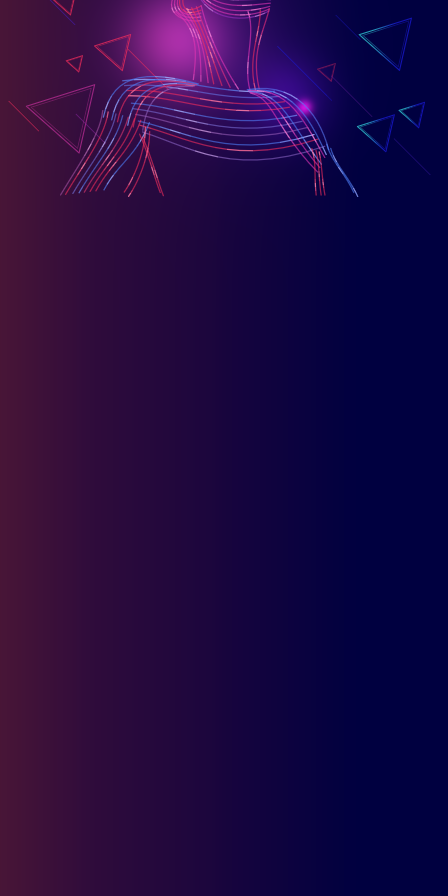
Reproduce this background procedurally as a WebGL 2 fragment shader.

```glsl
#version 300 es
precision highp float;

uniform vec2 u_resolution;
out vec4 outColor;

const vec3 RED = vec3(0.96, 0.17, 0.36);
const vec3 VIOLET = vec3(0.60, 0.18, 0.75);
const vec3 BLUE = vec3(0.10, 0.10, 0.85);
const vec3 CYAN = vec3(0.20, 0.85, 0.88);
const vec3 SKY = vec3(0.30, 0.50, 0.98);
const vec3 MAGENTA = vec3(0.90, 0.20, 0.72);
const float PAIR_GAP = 0.7;

float hash(float n) {
  return fract(sin(n * 127.1) * 43758.5453);
}

float segment(vec2 p, vec2 a, vec2 b) {
  vec2 ab = b - a;
  return length(p - a - ab * clamp(dot(p - a, ab) / dot(ab, ab), 0.0, 1.0));
}

float stroke(float d, float halfWidth, float pixel) {
  return clamp((halfWidth - d) / pixel + 0.5, 0.0, 1.0);
}

float glow(vec2 p, vec2 center, float radius) {
  vec2 q = (p - center) / radius;
  return exp(-dot(q, q));
}

// Outline of the tilted triangle shared by all ornaments
float triangle(vec2 p, float size) {
  vec2 a = vec2(-1.0, -0.2) * size;
  vec2 b = vec2(0.71, -0.74) * size;
  vec2 c = vec2(0.32, 0.97) * size;
  return min(segment(p, a, b), min(segment(p, b, c), segment(p, c, a)));
}

vec2 bezier(mat4x2 k, float t) {
  float s = 1.0 - t;
  return k * vec4(s * s * s, 3.0 * s * s * t, 3.0 * s * t * t, t * t * t);
}

// Fan of strands blended from one cubic curve to another
vec3 strands(vec3 col, vec2 p, float pixel, int count, vec3 warm, vec3 cool, mat4x2 first, mat4x2 last) {
  for (int i = 0; i < count; i++) {
    float rnd = hash(float(i) + first[0].x);
    float t = (float(i) + 0.5 * (rnd - 0.5)) / float(count - 1);
    mat4x2 k = first * (1.0 - t) + last * t;
    float d = 1e3;
    float along = 0.0;
    vec2 a = k[0];
    for (int j = 1; j <= 14; j++) {
      float s = float(j) / 14.0;
      vec2 b = bezier(k, s);
      float e = segment(p, a, b);
      if (e < d) { d = e; along = s; }
      a = b;
    }
    float shine = pow(0.5 + 0.5 * sin(along * 9.0 + rnd * 6.3), 8.0);
    vec3 ink = mix(warm, cool, smoothstep(0.35, 0.75, rnd));
    ink = mix(ink, vec3(1.0, 0.85, 0.98), 0.45 * shine);
    col = mix(col, ink, stroke(d, 0.14, pixel) * (0.6 + 0.3 * shine));
  }
  return col;
}

vec3 backdrop(vec2 p) {
  vec3 col = mix(vec3(0.30, 0.09, 0.21), vec3(0.20, 0.05, 0.23), smoothstep(-8.0, 22.0, p.x));
  col = mix(col, vec3(0.10, 0.02, 0.24), clamp((p.x - 15.0) / 35.0, 0.0, 1.0));
  col = mix(col, vec3(0.0, 0.0, 0.25), clamp((p.x - 48.0) / 32.0, 0.0, 1.0));
  col += vec3(0.45, 0.13, 0.29) * glow(p, vec2(40, 9), 11.0);
  col += vec3(0.10, 0.03, 0.15) * glow(p, vec2(46, 10), 21.0);
  col += vec3(0.14, 0.02, 0.25) * glow(p, vec2(64, 22), 9.0);
  return col + vec3(0.65, 0.05, 0.40) * glow(p, vec2(68, 24), 1.7);
}

vec3 ornaments(vec3 col, vec2 p, float pixel) {
  // Triangles: center, size, coolness
  vec4 tri[8] = vec4[8](
    vec4(14.8, 25.5, 8.9, 0), vec4(25.8, 11.2, 4.7, 0), vec4(16.9, 14, 2.1, 0), vec4(14.8, 0.5, 2.9, 0),
    vec4(73.2, 15.9, 2.3, 0), vec4(87, 9.1, 6.8, 1), vec4(84.6, 29.2, 4.8, 1), vec4(92.4, 25.3, 3.3, 1));
  // Diagonals: start, extent, coolness
  vec4 dash[8] = vec4[8](
    vec4(2, 22.6, 6.6, 0), vec4(75, 3.4, 5.4, 1), vec4(62, 10.4, 12, 1), vec4(28.6, 11, 9, 0),
    vec4(11.2, 0, 5.5, 0.8), vec4(17, 25.5, 6.5, 0.5), vec4(74, 17, 9, 0.6), vec4(88, 31, 8, 0.8));
  for (int i = 0; i < 8; i++) {
    vec2 q = p - tri[i].xy;
    float size = tri[i].z;
    float side = smoothstep(-0.7, 0.3, q.x / size);
    vec3 warm = mix(RED, VIOLET, 0.6 * smoothstep(5.0, 9.0, size));
    vec3 ink = mix(warm, mix(CYAN, BLUE, side), tri[i].w);
    float fade = p.x > 60.0 && tri[i].w < 0.5 ? 0.4 : 0.75;
    float line = max(stroke(triangle(q, size), 0.12, pixel), 0.6 * stroke(triangle(q, size * 0.88), 0.08, pixel));
    col = mix(col, ink, line * fade);
    vec4 s = dash[i];
    float d = segment(p, s.xy, s.xy + s.z);
    col = mix(col, mix(RED, BLUE, s.w), stroke(d, 0.09, pixel) * (p.x > 73.0 ? 0.4 : 0.6));
  }
  return col;
}

vec3 figure(vec3 c, vec2 p, float px) {
  // Jaw and neck
  c = strands(c, p, px, 5, MAGENTA, VIOLET, mat4x2(44.8, 0, 48, 5.2, 56, 5.2, 60, 2.6), mat4x2(45.6, -2, 50.8, 1.3, 56, -0.5, 60.4, 0));
  c = strands(c, p, px, 5, RED, MAGENTA, mat4x2(39, -1.3, 36.5, 2.6, 40.4, 5.2, 44.8, 4.7), mat4x2(41, -1.3, 40.4, 2, 41.7, 3, 44.8, 1.3));
  c = strands(c, p, px, 7, RED, MAGENTA, mat4x2(39, 2.6, 44.3, 6.5, 43.8, 11.7, 43, 17.7), mat4x2(44.8, 1.3, 46.4, 7.8, 49.5, 14.3, 53, 19.8));
  c = strands(c, p, px, 3, MAGENTA, RED, mat4x2(55.7, 2.6, 57.3, 7.8, 54.2, 14.3, 56, 20.3), mat4x2(60, 2, 58.6, 7.8, 56, 11.7, 57.8, 19.8));
  // Chest and shoulders
  c = strands(c, p, px, 10, RED, SKY, mat4x2(27.3, 17.7, 39, 16, 48, 20.8, 61, 20), mat4x2(31.8, 29.4, 43, 33, 52, 39.5, 72.4, 32.6));
  c = strands(c, p, px, 6, RED, SKY, mat4x2(44.3, 18.7, 31, 15, 24.7, 17, 22.7, 26), mat4x2(43, 19.3, 35, 18.7, 32.6, 23.4, 31.8, 29));
  c = strands(c, p, px, 6, MAGENTA, SKY, mat4x2(55.2, 20, 66.4, 18, 71.6, 26, 73.4, 33.3), mat4x2(56, 20.8, 61, 22, 61, 28.6, 70.8, 38.5));
  // Arms
  c = strands(c, p, px, 8, RED, SKY, mat4x2(22.9, 24.7, 22.4, 30, 17.7, 36.5, 13.5, 43.5), mat4x2(33, 27.3, 30, 35, 26, 36.5, 22.9, 42.4));
  c = strands(c, p, px, 3, RED, SKY, mat4x2(69.8, 33.3, 70.8, 36.5, 70.3, 39, 70.8, 43.5), mat4x2(71.4, 34, 72, 37, 72, 40, 72.7, 43.5));
  // Paired strands of the outer arm and the sides
  mat4x2 outer = mat4x2(73, 32.3, 74, 36, 77, 38.6, 79, 43);
  mat4x2 sideLeft = mat4x2(32.6, 28.6, 32.6, 34, 30, 40, 27.9, 43);
  mat4x2 sideRight = mat4x2(31.2, 30, 33.4, 35, 34.6, 40, 35.8, 43);
  c = strands(c, p, px, 2, SKY, SKY, outer, outer + PAIR_GAP);
  c = strands(c, p, px, 2, RED, RED, sideLeft, sideLeft + PAIR_GAP);
  return strands(c, p, px, 2, RED, RED, sideRight, sideRight + PAIR_GAP);
}

void main() {
  // Percent of canvas width, measured down from the top edge
  vec2 uv = gl_FragCoord.xy / u_resolution;
  vec2 p = vec2(uv.x, 1.0 - uv.y) * vec2(100, 200);
  float pixel = 100.0 / u_resolution.x;
  vec3 col = backdrop(p);
  if (p.y < 45.0) {
    col = ornaments(col, p, pixel);
    col = figure(col, p, pixel);
  }
  outColor = vec4(col, 1.0);
}
```
